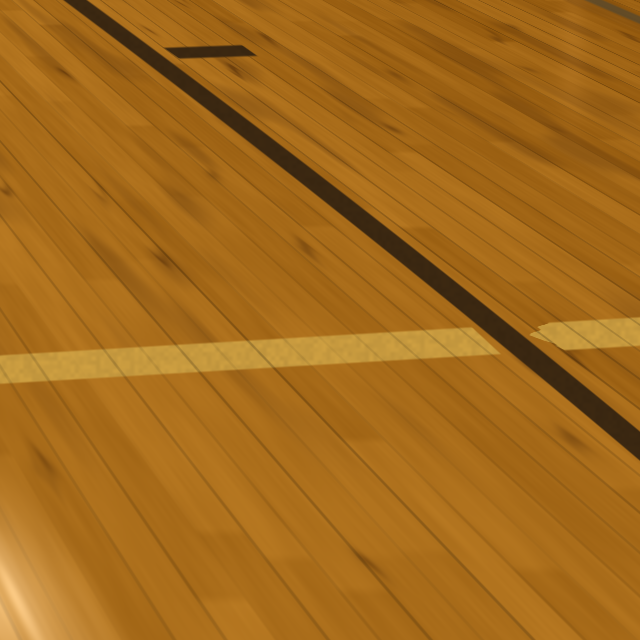
Write a three.js fragment shader that draws this texture.

```glsl
// Varnished plank floor seen in perspective, with painted court lines.
// Planks live in floor coordinates (across, depth) around a vanishing point;
// hashed boards, stretched noise grain and knots give the wood its tone.
varying vec2 vUv;

const vec2 VANISH = vec2(-0.85, 1.764);
const float PLANKS = 22.0;       // boards per unit across
const float BOARD_LENGTH = 0.24; // in depth units
const float SOFT = 0.0022;       // edge blur
const vec3 WOOD_DARK = vec3(0.56, 0.335, 0.045);
const vec3 WOOD_LIGHT = vec3(0.745, 0.495, 0.145);
const vec3 KNOT = vec3(0.36, 0.20, 0.035);
const vec3 BLACK_PAINT = vec3(0.215, 0.145, 0.065);
const vec3 YELLOW_PAINT = vec3(0.785, 0.61, 0.25);
const vec3 GREY_PAINT = vec3(0.37, 0.29, 0.16);
const vec3 GLARE = vec3(0.25, 0.29, 0.34);

float hash(vec2 p) {
  vec3 q = fract(vec3(p.xyx) * 0.1031);
  q += dot(q, q.yzx + 33.33);
  return fract((q.x + q.y) * q.z);
}

float noise(vec2 p) {
  vec2 i = floor(p), f = fract(p);
  f = f * f * (3.0 - 2.0 * f);
  return mix(mix(hash(i), hash(i + vec2(1, 0)), f.x),
             mix(hash(i + vec2(0, 1)), hash(i + vec2(1, 1)), f.x), f.y);
}

// 1 inside a band of the given half width, 0 outside
float band(float d, float halfWidth) {
  return 1.0 - smoothstep(-SOFT, SOFT, abs(d) - halfWidth);
}

// Tone of the board at a depth along one plank row
float boardTone(float row, float depth) {
  float along = depth / BOARD_LENGTH + 7.0 * hash(vec2(row, 3.0));
  float k = floor(along);
  return mix(hash(vec2(row, k)), hash(vec2(row, k + 1.0)),
             smoothstep(0.97, 1.0, fract(along)));
}

// Scattered dark flecks, one candidate per cell
float knots(vec2 p) {
  vec2 cell = floor(p);
  vec2 center = 0.3 + 0.4 * vec2(hash(cell + 11.0), hash(cell + 47.0));
  vec2 d = (fract(p) - center) / vec2(0.13, 0.11);
  return smoothstep(0.72, 1.0, hash(cell + 5.0)) * exp(-dot(d, d));
}

vec3 wood(vec2 uv, vec2 lane) {
  float row = floor(lane.x);
  float tone = mix(boardTone(row, lane.y), boardTone(row + 1.0, lane.y),
                   smoothstep(0.92, 1.0, fract(lane.x)));
  float grain = noise(lane * vec2(4.0, 22.0)) - 0.5;
  float fine = noise(lane * vec2(11.0, 50.0)) - 0.5;
  float figure = noise(lane * vec2(1.3, 13.0) + 9.0);
  float shade = 0.66 + 0.36 * (tone - 0.5) + 0.2 * grain + 0.1 * fine;
  shade -= 0.36 * uv.x * uv.y + 0.09 * smoothstep(0.7, 1.0, uv.y);
  vec3 col = mix(WOOD_DARK, WOOD_LIGHT, shade);
  float streak = smoothstep(0.62, 0.95, figure) * smoothstep(0.15, 0.6, uv.y);
  float fleck = knots(vec2(lane.x * 0.7, lane.y * 11.0) + 0.3 * grain);
  return mix(col, KNOT, clamp(0.3 * streak + 0.6 * fleck, 0.0, 0.75));
}

// Broken yellow stripe: slanted end on the left part, ragged start on the right
float yellowStripe(vec2 uv) {
  float halfWidth = 0.0222;
  float d = 0.4225 + 0.0595 * uv.x - uv.y;
  float q = clamp(d / halfWidth, -1.0, 1.0);
  float leftEnd = 0.76 + 0.0225 * q;
  float u = q + 0.2;
  float rightStart = 0.833 + max(-0.025 * u, 0.045 * u);
  rightStart += 0.014 * (noise(vec2(uv.y * 190.0, 2.0)) - 0.5);
  float parts = 1.0 - smoothstep(-SOFT, SOFT, uv.x - leftEnd)
              + smoothstep(-SOFT, SOFT, uv.x - rightStart);
  return band(d, halfWidth) * parts;
}

float blackStripe(vec2 uv) {
  float x = uv.x - 0.117;
  float center = 1.0 - 0.74 * x - 0.056 * x * x;
  return band(uv.y - center, 0.0135 + 0.0105 * x);
}

float blackDash(vec2 uv) {
  vec2 p = uv - vec2(0.329, 0.919);
  p.y -= 0.035 * p.x;
  return band(p.x + 1.35 * p.y, 0.061) * band(p.y, 0.0088);
}

void main() {
  vec2 uv = vUv;
  float drop = VANISH.y - uv.y;
  float across = (uv.x - VANISH.x) / drop;
  vec2 lane = vec2(across * PLANKS, 1.0 / drop);
  vec3 col = wood(uv, lane);

  // Paint
  float mottle = 0.96 + 0.08 * noise(uv * 150.0);
  col = mix(col, YELLOW_PAINT * mottle, 0.96 * yellowStripe(uv));

  // Seams between boards, faint over the yellow paint too
  float gap = abs(fract(lane.x + 0.5) - 0.5);
  float seam = 1.0 - smoothstep(0.01, 0.07, gap);
  col *= 1.0 - 0.2 * seam * hash(vec2(floor(lane.x + 0.5), 71.0));

  col = mix(col, BLACK_PAINT * mottle, 0.97 * max(blackStripe(uv), blackDash(uv)));
  col = mix(col, GREY_PAINT, 0.9 * band(uv.y - 1.0 + 0.43 * (uv.x - 0.927), 0.006));

  // Window glare in the lower left and a weak reflection at the upper right
  float sheen = (1.0 - smoothstep(0.53, 0.61, across)) * smoothstep(0.33, 0.06, uv.y);
  vec2 hot = (vec2(across, uv.y) - vec2(0.508, 0.075)) / vec2(0.035, 0.1);
  float streaks = 0.55 + 0.6 * noise(vec2(across * 95.0, lane.y * 12.0));
  col += GLARE * streaks * (0.55 * sheen + 0.6 * exp(-dot(hot, hot)));
  float column = (uv.x - 0.895) / 0.022;
  col += vec3(0.035, 0.03, 0.025) * exp(-column * column) * smoothstep(0.75, 0.9, uv.y);

  gl_FragColor = vec4(col, 1.0);
}
```
